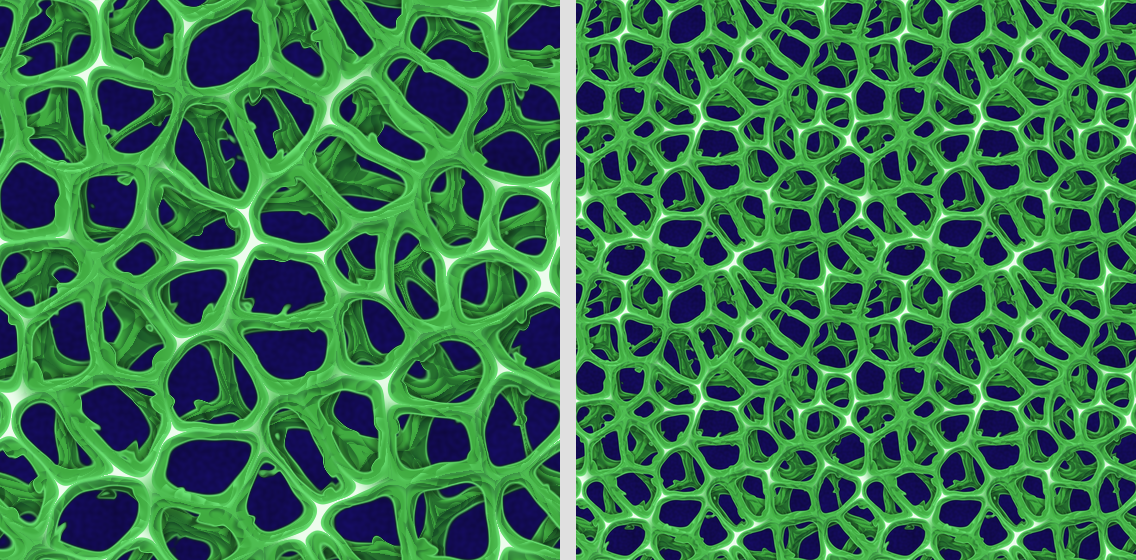
Left, the tile; right, the same tile 2 across and 2 down.
This texture is drawn by a Shadertoy shader. Its source:

```glsl
// Tileable glowing green membrane web stretched over deep indigo hollows.

#define FRONT_CELLS 7.0
#define BACK_CELLS 6.0
#define FRONT_WIDTH 0.112
#define BACK_WIDTH 0.085
#define JITTER 0.86
#define ROUNDING 14.0
#define WARP 0.022
#define RIM 0.0042
#define FOLDS 3.2
#define GLOW 0.02

const vec3 HOLLOW = vec3(0.07, 0.04, 0.32);
const vec3 EDGE   = vec3(0.05, 0.11, 0.18);
const vec3 DEEP   = vec3(0.09, 0.31, 0.15);
const vec3 SHADE  = vec3(0.15, 0.44, 0.18);
const vec3 LEAF   = vec3(0.25, 0.67, 0.25);
const vec3 BRIGHT = vec3(0.42, 0.89, 0.46);
const vec3 SPARK  = vec3(0.93, 0.99, 0.93);
const vec2 LIGHT  = vec2(-0.55, 0.83);

vec2 hash2(vec2 p) {
    vec3 a = fract(p.xyx * vec3(0.1031, 0.1030, 0.0973));
    a += dot(a, a.yzx + 33.33);
    return fract((a.xx + a.yz) * a.zy);
}

float cornerSlope(vec2 cell, vec2 offset, float period) {
    float angle = 6.2832 * hash2(mod(cell, period) + period * 3.0).x;
    return dot(vec2(cos(angle), sin(angle)), offset);
}

// Gradient noise that wraps after a whole number of periods
float noise(vec2 uv, float period) {
    vec2 p = uv * period, i = floor(p), f = p - i;
    vec2 u = f * f * f * (f * (f * 6.0 - 15.0) + 10.0);
    vec2 x = vec2(1, 0), y = vec2(0, 1);
    return mix(mix(cornerSlope(i, f, period), cornerSlope(i + x, f - x, period), u.x),
               mix(cornerSlope(i + y, f - y, period), cornerSlope(i + 1.0, f - 1.0, period), u.x), u.y);
}

vec2 site(vec2 cell, float n, float seed) {
    return cell + 0.5 + JITTER * (hash2(mod(cell, n) + seed) - 0.5);
}

// x: rounded distance to the strand axis, y: junction strength, zw: facing
vec4 web(vec2 uv, float n, float seed) {
    vec2 p = uv * n, home = floor(p), nearest = vec2(0), owner = home;
    float best = 1e3;
    for (int j = -1; j <= 1; j++)
    for (int i = -1; i <= 1; i++) {
        vec2 cell = home + vec2(i, j), d = site(cell, n, seed) - p;
        if (dot(d, d) < best) { best = dot(d, d); nearest = d; owner = cell; }
    }
    float sum = 1e-6;
    vec2 facing = vec2(0);
    for (int j = -2; j <= 2; j++)
    for (int i = -2; i <= 2; i++) {
        if (i == 0 && j == 0) continue;
        vec2 d = site(owner + vec2(i, j), n, seed) - p;
        vec2 across = normalize(d - nearest);
        float weight = exp(-ROUNDING * dot(0.5 * (d + nearest), across));
        sum += weight;
        facing -= weight * across;
    }
    return vec4(-log(sum) / ROUNDING, sum, facing / sum);
}

// Sawtooth with a softened drop: reads as overlapping folds
float fold(float x) {
    float f = fract(x);
    return f * (1.0 - smoothstep(0.86, 1.0, f));
}

float membraneTone(vec4 w, float width, vec2 uv) {
    float across = w.x / width;
    float broad = fold(1.1 * across + FOLDS * noise(uv, 8.0));
    float fine = fold(0.7 * across + FOLDS * noise(uv + 0.37, 15.0));
    return 0.5 + 0.2 * dot(w.zw, LIGHT) + 0.36 * (broad - 0.4)
         + 0.2 * (fine - 0.4) + 0.2 * noise(uv, 5.0);
}

vec3 greenRamp(float tone) {
    vec3 c = mix(DEEP, SHADE, smoothstep(-0.1, 0.22, tone));
    c = mix(c, LEAF, smoothstep(0.25, 0.52, tone));
    return mix(c, BRIGHT, smoothstep(0.68, 1.0, tone));
}

void mainImage(out vec4 fragColor, in vec2 fragCoord) {
    vec2 uv = fragCoord / iResolution.xy;
    float soft = max(1.0 / iResolution.y, 0.0012);

    // Bent coordinates make the strands organic
    vec2 q = uv + WARP * vec2(noise(uv, 6.0), noise(uv + 0.43, 6.0));
    q += 0.3 * WARP * vec2(noise(uv, 19.0), noise(uv + 0.61, 19.0));

    // Two nets with uneven widths and small thorns
    float thorn = 0.09 * smoothstep(0.2, 0.5, noise(uv, 23.0));
    float frontWidth = FRONT_WIDTH + 0.075 * noise(uv + 0.2, 7.0) + thorn;
    float backWidth = BACK_WIDTH + 0.12 * noise(uv + 0.7, 6.0) + thorn;
    vec4 front = web(q, FRONT_CELLS, 11.0);
    vec4 back = web(q + vec2(0.07, 0.04), BACK_CELLS, 47.0);
    float frontIn = (frontWidth - front.x) / FRONT_CELLS;
    float backIn = (backWidth - back.x) / BACK_CELLS;
    float rimLight = 0.75 + 0.5 * noise(uv, 9.0);

    // Hollows, darkened to teal beside the membranes
    vec3 col = HOLLOW * (1.0 + 0.22 * noise(uv, 90.0) + 0.2 * noise(uv, 12.0));
    col = mix(EDGE, col, smoothstep(0.0005, 0.0045, -max(frontIn, backIn)));

    // Back net, shaded under the front one
    vec3 rear = greenRamp(membraneTone(back, backWidth, uv + 0.5) - 0.23);
    rear = mix(rear, BRIGHT, 0.8 * rimLight * (1.0 - smoothstep(0.3 * RIM, RIM, backIn)));
    rear *= mix(0.68, 1.0, smoothstep(0.0, 0.016, -frontIn));
    col = mix(col, rear, smoothstep(-soft, soft, backIn));

    // Front net with bright rims and crests
    vec3 skin = greenRamp(membraneTone(front, frontWidth, uv));
    float gate = smoothstep(-0.12, 0.2, noise(uv + 0.13, 5.0));
    float crest = 1.0 - smoothstep(0.0, 0.0045, front.x / FRONT_CELLS);
    float halo = 1.0 - smoothstep(-0.006, GLOW, front.x / FRONT_CELLS);
    skin = mix(skin, BRIGHT, halo * (0.1 + 0.35 * gate));
    skin = mix(skin, BRIGHT, crest * (0.25 + 0.6 * gate));
    skin = mix(skin, BRIGHT, rimLight * (1.0 - smoothstep(0.3 * RIM, RIM, frontIn)));

    // White star-shaped sparks where lit strands meet
    skin = mix(skin, SPARK, gate * smoothstep(1.06, 1.3, front.y));
    col = mix(col, skin, smoothstep(-soft, soft, frontIn));

    fragColor = vec4(clamp(col, 0.0, 1.0), 1.0);
}
```
